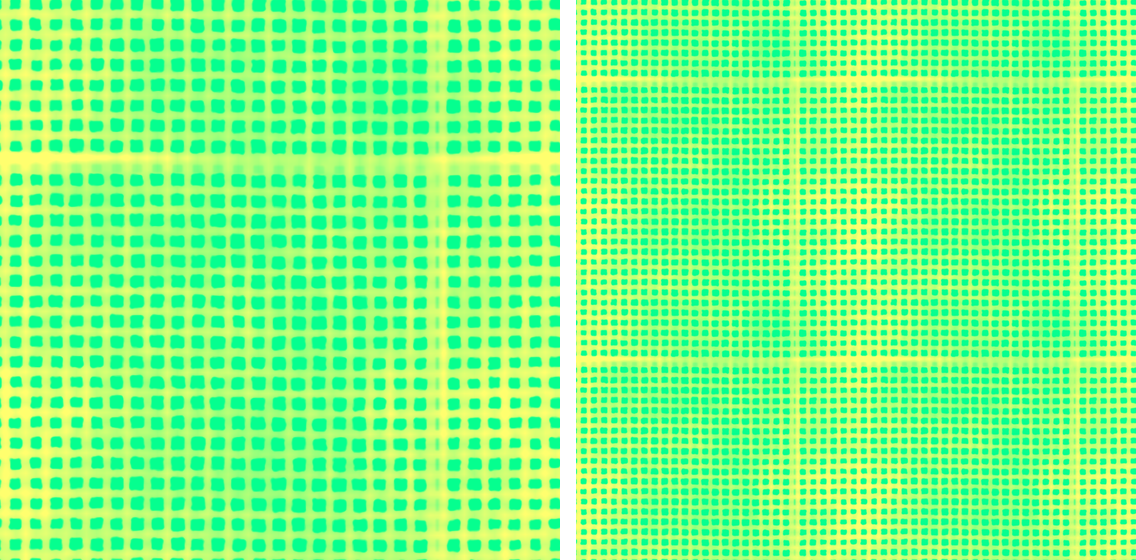
Left, the tile; right, the same tile 2 across and 2 down.
Reproduce this texture procedurally as a WebGL 2 fragment shader.

```glsl
#version 300 es
precision highp float;
// Open woven mesh: 27 x 27 rounded holes in a soft yellow-green cloth.
// One vertical and one horizontal seam widen the gaps; wrapped noise varies
// the holes and threads, and one warmth value picks the colour from a ramp.

uniform vec2 u_resolution;
out vec4 fragColor;

const float TAU = 6.2831853;
const float CELLS = 27.0;
const float UNIT = 1.0 / 768.0;               // fine length, fraction of canvas
const float SEAM_WIDTH = 18.75 * UNIT;
const vec2 SEAM = vec2(0.781, 0.7077);        // seam centre lines
const float PITCH = (1.0 - SEAM_WIDTH) / CELLS;
const vec3 HOLE_GREEN = vec3(0.0, 1.0, 0.565);
const vec3 CLOTH_YELLOW = vec3(1.0, 1.0, 0.43);

// Integer hash to 0..1
float hash(ivec2 cell, int seed) {
  uint h = uint(cell.x) * 1597334677u ^ uint(cell.y) * 3812015801u;
  h ^= uint(seed) * 2654435769u;
  h = (h ^ (h >> 16)) * 2246822519u;
  h = (h ^ (h >> 13)) * 3266489917u;
  return float((h ^ (h >> 16)) >> 8) / 16777216.0;
}

// Value noise that wraps after a whole period, range -1..1
float noise(vec2 p, ivec2 period, int seed) {
  vec2 f = fract(p);
  f = f * f * (3.0 - 2.0 * f);
  ivec2 a = ivec2(floor(p)) % period;
  ivec2 b = (a + 1) % period;
  float low = mix(hash(a, seed), hash(ivec2(b.x, a.y), seed), f.x);
  float high = mix(hash(ivec2(a.x, b.y), seed), hash(b, seed), f.x);
  return 2.0 * mix(low, high, f.y) - 1.0;
}

float tileNoise(vec2 uv, int period, int seed) {
  return noise(uv * float(period), ivec2(period), seed);
}

// Soft spot that wraps around the canvas
float spot(vec2 uv, vec2 centre, float tightness) {
  vec2 c = cos(TAU * (uv - centre));
  return exp(-tightness * (2.0 - c.x - c.y));
}

float roundedBox(vec2 p, vec2 halfSize, float radius) {
  vec2 q = abs(p) - halfSize + radius;
  return length(max(q, 0.0)) + min(max(q.x, q.y), 0.0) - radius;
}

float coverage(float dist, float softness) {
  return 1.0 - smoothstep(-softness, softness, dist);
}

float ridge(float offset, float width) {
  return exp(-offset * offset / (width * width));
}

// Broad warm and cool areas of the cloth
float broadWarmth(vec2 uv) {
  float w = 0.075 * cos(TAU * (uv.x - 0.97)) + 0.07 * tileNoise(uv, 7, 1);
  w += 0.10 * spot(uv, vec2(0.03, 0.16), 2.5);
  w += 0.07 * spot(uv, vec2(0.07, 0.82), 2.5);
  w -= 0.17 * spot(uv, vec2(0.73, 0.80), 3.0);
  return w - 0.09 * spot(uv, vec2(0.16, 0.63), 8.0);
}

// Thread tone: streaks along each thread, brighter at the crossings
float threadWarmth(vec2 uv, vec2 grid, vec2 local) {
  float vertical = noise(vec2(grid.x, uv.y * 7.0), ivec2(27, 7), 2);
  float horizontal = noise(vec2(uv.x * 7.0, grid.y), ivec2(7, 27), 3);
  vec2 near = min(abs(local) * 2.0, 1.0);
  float tone = 0.08 * vertical * near.x + 0.06 * horizontal * near.y;
  return tone + 0.13 * (near.x * near.y - 0.45);
}

// Signed distance to the uneven hole of a cell
float holeDistance(vec2 p, ivec2 cell, vec2 uv, float warmth) {
  vec2 shift = vec2(hash(cell, 4), hash(cell, 5)) - 0.5;
  vec2 grow = vec2(hash(cell, 6), hash(cell, 7)) - 0.5;
  vec2 halfSize = (vec2(8.8, 8.2) + 1.3 * grow - 6.0 * warmth) * UNIT;
  float rough = 0.9 * tileNoise(uv, 120, 8) + 0.7 * tileNoise(uv, 71, 9);
  return roundedBox(p - 1.6 * shift * UNIT, halfSize, 4.0 * UNIT) + rough * UNIT;
}

// Seam tone: warm ridges beside rows of faint, narrowed holes
float seamWarmth(vec2 offset, vec2 p, vec2 uv, float soft) {
  float glowX = 0.10 + 0.07 * cos(TAU * (uv.y - 0.4));
  float glowY = 0.15 + 0.13 * cos(TAU * (uv.x - 0.06));
  float w = glowX * ridge(offset.x - 9.0 * UNIT, 5.0 * UNIT);
  w += glowY * ridge(offset.y - 7.0 * UNIT, 6.0 * UNIT);
  float sliver = roundedBox(vec2(offset.x, p.y), vec2(2.3, 8.0) * UNIT, 2.0 * UNIT);
  float faint = roundedBox(vec2(p.x, offset.y + 7.5 * UNIT), vec2(7.0, 5.5) * UNIT, 3.0 * UNIT);
  w -= (0.25 + 0.2 * tileNoise(uv, 9, 10)) * coverage(sliver, 1.5 * soft);
  return w - (0.13 + 0.08 * tileNoise(uv, 13, 11)) * coverage(faint, 1.5 * soft);
}

void main() {
  vec2 uv = gl_FragCoord.xy / u_resolution;
  float soft = max(1.7 * UNIT, 0.8 / min(u_resolution.x, u_resolution.y));

  // Slightly bowed rows, measured from the seams
  vec2 bowed = uv + vec2(0.0, 1.3 * UNIT * cos(TAU * (uv.x - 0.65)));
  vec2 fromSeam = fract(bowed - SEAM);
  vec2 offset = fromSeam - step(0.5, fromSeam);
  vec2 raw = (fromSeam - 0.5 * SEAM_WIDTH) / PITCH;
  vec2 grid = clamp(raw, 0.0, CELLS);
  vec2 cell = min(floor(grid), CELLS - 1.0);
  vec2 local = raw - cell - 0.5;

  // Cloth tone, then the holes cut into it
  float broad = broadWarmth(uv);
  float hole = holeDistance(local * PITCH, ivec2(cell), uv, broad);
  float warmth = 0.78 + broad + threadWarmth(uv, grid, local);
  warmth += seamWarmth(offset, local * PITCH, uv, soft);
  warmth += 0.04 * tileNoise(uv, 64, 12);
  warmth -= 0.10 * exp(-max(hole, 0.0) / (2.0 * UNIT));
  warmth = mix(clamp(warmth, 0.0, 1.0), 0.02, coverage(hole, soft));
  fragColor = vec4(mix(HOLE_GREEN, CLOTH_YELLOW, warmth), 1.0);
}
```
